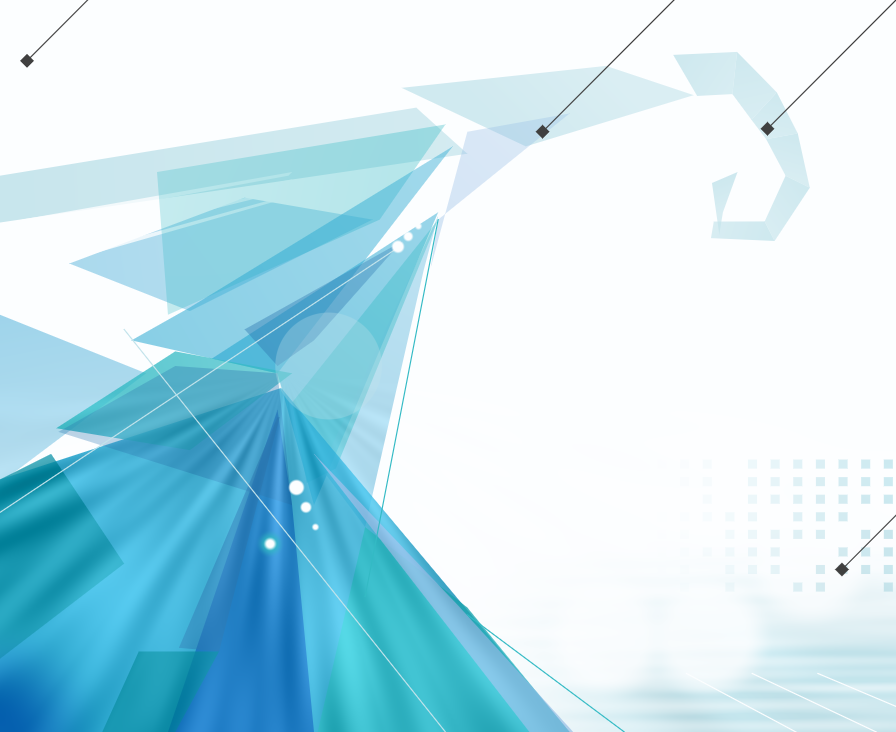
Reproduce this background procedurally as a Shadertoy shader.

```glsl
// Translucent blue and teal shards sweep from a lower-left mass up into a pale curl.
// Four-point distance fields are layered, then lines, discs and a dot grid.
// Space is 122.7 x 100 units, origin at the lower left.

const vec3 SNOW = vec3(.99, .995, 1), ICE = vec3(.76, .89, .92);
const vec3 LILAC = vec3(.58, .74, .9), MIST = vec3(.53, .79, .9);
const vec3 AQUA = vec3(.2, .73, .77), SKY = vec3(.16, .66, .82);
const vec3 TEAL = vec3(.06, .57, .65), DEEP = vec3(.19, .48, .7);
const vec3 NAVY = vec3(.08, .4, .75), INK = vec3(.25);

float coverage(float d) { return clamp(.5 - d * iResolution.y / 100., 0., 1.); }

vec2 hash2(vec2 p) {
  return fract(sin(p * mat2(127.1, 311.7, 269.5, 183.3)) * 43758.5);
}

float corner(vec2 i, vec2 f, vec2 o) { return dot(hash2(i + o) * 2. - 1., f - o); }

float gradientNoise(vec2 p) {
  vec2 i = floor(p), f = p - i, u = f * f * (3. - 2. * f), e = vec2(1, 0);
  return mix(mix(corner(i, f, e.yy), corner(i, f, e.xy), u.x),
             mix(corner(i, f, e.yx), corner(i, f, e.xx), u.x), u.y);
}

float sdSegment(vec2 p, vec2 a, vec2 b) {
  vec2 q = p - a, e = b - a;
  return length(q - e * clamp(dot(q, e) / max(dot(e, e), .0001), 0., 1.));
}

float sdQuad(vec2 p, vec4 ab, vec4 cd) {
  vec2 v[4] = vec2[4](ab.xy, ab.zw, cd.xy, cd.zw);
  float dist = 1000., side = 1.;
  for (int i = 0; i < 4; i++) {
    vec2 s = v[i], t = v[(i + 1) % 4], e = t - s, q = p - s;
    dist = min(dist, sdSegment(p, s, t));
    bvec3 c = bvec3(p.y >= s.y, p.y < t.y, e.x * q.y > e.y * q.x);
    if (all(c) || !any(c)) side = -side;
  }
  return side * dist;
}

// Facet whose opacity fades from its first corner to its third
void shard(inout vec3 col, vec2 p, vec4 ab, vec4 cd, vec3 tint, float alpha) {
  vec2 e = cd.xy - ab.xy;
  float t = clamp(dot(p - ab.xy, e) / dot(e, e), 0., 1.);
  col = mix(col, tint, coverage(sdQuad(p, ab, cd)) * alpha * (1. - .22 * t));
}

void line(inout vec3 col, vec2 p, vec4 ab, vec3 tint) {
  col = mix(col, tint, coverage(sdSegment(p, ab.xy, ab.zw) - .08));
}

void disc(inout vec3 col, vec2 p, vec2 c, float r, float soft, vec3 tint, float alpha) {
  col = mix(col, tint, alpha * (1. - smoothstep(0., soft + .2, length(p - c) - r)));
}

// Diamond with a diagonal leader
void pin(inout vec3 col, vec2 p, vec2 tip) {
  line(col, p, vec4(tip, tip + 25.), INK);
  vec2 q = abs(p - tip);
  col = mix(col, INK, coverage((q.x + q.y - .95) * .707));
}

vec2 curl(float a, float inset) {
  return vec2(99.5, 80) + (12. + 2.5 * cos(2. * a + 2.2) - inset) * vec2(cos(a), sin(a));
}

void backdrop(inout vec3 col, vec2 p) {
  float glow = smoothstep(58., 115., p.x) * (1. - smoothstep(0., 28., p.y));
  col = mix(col, ICE, min(glow * (1. + gradientNoise(p * vec2(.03, .7))), 1.));
  for (float i = 0.; i < 3.; i++)
    disc(col, p, vec2(83. + 14. * i, 13. + 5. * i * (i - 1.)), 5., 4., SNOW, .75);
  // Square dots fading in to the right
  vec2 cell = vec2(3.1, 2.4), g = (p - vec2(86, 18.6)) / cell, id = floor(g);
  vec2 q = abs(g - id - .5) * cell;
  float on = step(abs(id.y - 3.5), 3.5) * step(.22, hash2(id).x);
  col = mix(col, ICE, coverage(max(q.x, q.y) - .62) * on * smoothstep(0., 14., id.x));
}

void upperShards(inout vec3 col, vec2 p) {
  shard(col, p, vec4(0, 76, 57, 85.3), vec4(64, 79, 0, 69.6), ICE, .9);
  shard(col, p, vec4(72, 80, 55, 88), vec4(83, 91, 95, 87), ICE, .75);
  shard(col, p, vec4(9.5, 64, 33.5, 73), vec4(51, 70, 26, 57.5), MIST, .7);
  // Pale slits
  for (float i = 0.; i < 4.; i++) {
    vec2 s = vec2(3, 70) + i * vec2(2, -1.7), e = vec2(40, 76.5 - i);
    shard(col, p, vec4(s, e), vec4(e - .5, s - .9), SNOW, .85);
  }
  shard(col, p, vec4(52, 70, 61, 83), vec4(21.5, 76.5, 23, 57), AQUA, .35);
  shard(col, p, vec4(18, 53.5, 26, 58), vec4(62, 80, 38, 49), SKY, .55);
  shard(col, p, vec4(59, 63.5, 60, 70), vec4(78, 84.5, 64, 82), LILAC, .4);
  shard(col, p, vec4(38, 49, 29, 51), vec4(60, 71, 43, 31), SKY, .6);
  shard(col, p, vec4(38, 50, 33.5, 55), vec4(55, 67, 43, 53.5), DEEP, .45);
  shard(col, p, vec4(44, 36, 60, 70.5), vec4(58, 63, 50, 28), MIST, .7);
  shard(col, p, vec4(42, 34, 40, 45), vec4(60, 70, 46, 36), AQUA, .45);
  // Curl narrowing to its hook
  for (float i = 0.; i < 6.; i++) {
    float s = 2.1 - .64 * i, e = s - .64, w = 6.5 - .7 * i;
    shard(col, p, vec4(curl(s, 0.), curl(e, 0.)), vec4(curl(e, w - .7), curl(s, w)), ICE, .8);
  }
  shard(col, p, vec4(97.5, 75, 101, 76.5), vec4(99, 71, 98.5, 68), ICE, .8);
}

void lowerShards(inout vec3 col, vec2 p) {
  shard(col, p, vec4(0, 57, 20, 49), vec4(4, 37, 0, 34), MIST, .8);
  shard(col, p, vec4(0, 0, 0, 34.5), vec4(38.5, 47, 78, 0), SKY, 1.);
  shard(col, p, vec4(7.7, 41.5, 24, 52), vec4(40, 49, 26, 38.5), AQUA, .85);
  shard(col, p, vec4(0, 34.5, 7, 38), vec4(17, 23, 0, 10), TEAL, .8);
  shard(col, p, vec4(23, 0, 38, 44), vec4(40, 31, 43, 0), NAVY, .7);
  shard(col, p, vec4(38.3, 43, 30, 11), vec4(24.5, 11.5, 38, 43), DEEP, .6);
  shard(col, p, vec4(50, 28, 64, 17), vec4(78, 0, 43.5, 0), AQUA, .9);
  shard(col, p, vec4(43, 38, 63, 17), vec4(78.5, 0, 72.5, 0), LILAC, .85);
  shard(col, p, vec4(38, 49, 40, 31), vec4(8, 41, 24, 50), DEEP, .4);
  shard(col, p, vec4(19, 11, 30, 11), vec4(24, 0, 14, 0), TEAL, .8);
  disc(col, p, vec2(0), 1., 14., NAVY, .8);
  // Rays fanning from the hub
  vec2 q = p - vec2(39, 49);
  float ray = gradientNoise(vec2(atan(q.x, -q.y) * 11., length(q) * .04));
  col += ray * .3 * (1. - col.r) * (1. - smoothstep(38., 50., p.y));
}

void accents(inout vec3 col, vec2 p) {
  line(col, p, vec4(60, 70, 50, 18.5), AQUA);
  line(col, p, vec4(64, 16, 85.5, 0), AQUA);
  line(col, p, vec4(17, 55, 61, 0), ICE);
  line(col, p, vec4(0, 30, 55, 66.5), ICE);
  disc(col, p, vec2(45, 50), 7.2, 0., ICE, .3);
  disc(col, p, vec2(37, 25.7), .5, 1.3, AQUA, .9);
  disc(col, p, vec2(37, 25.7), .4, .4, SNOW, 1.);
  for (float i = 0.; i < 3.; i++) {
    line(col, p, vec4(94. + 9. * i, 8, 109. + 11. * i, 0), SNOW);
    disc(col, p, vec2(54.5, 66.3) + i * 1.4, .6 - .2 * i, .2, SNOW, 1.);
    disc(col, p, vec2(40.6, 33.4) + i * vec2(1.3, -2.7), .8 - .3 * i, .2, SNOW, 1.);
  }
  pin(col, p, vec2(3.7, 91.7));
  pin(col, p, vec2(74.3, 82));
  pin(col, p, vec2(105.1, 82.4));
  pin(col, p, vec2(115.3, 22.2));
}

void mainImage(out vec4 fragColor, in vec2 fragCoord) {
  vec2 p = fragCoord / iResolution.xy * vec2(122.7, 100);
  vec3 col = SNOW;
  backdrop(col, p);
  upperShards(col, p);
  lowerShards(col, p);
  accents(col, p);
  fragColor = vec4(col, 1);
}
```
